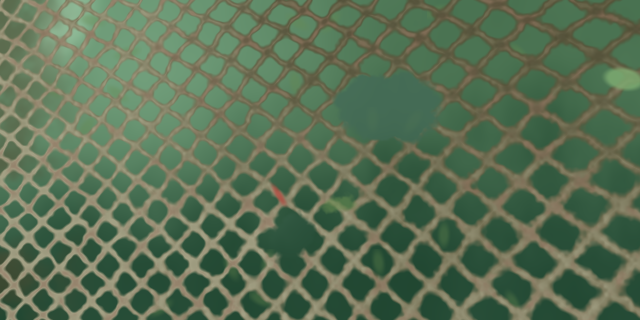
This texture is drawn by a Shadertoy shader. Its source:

```glsl
// A worn diamond-mesh net hanging in murky green water, with two torn holes.

const vec3 WATER_DEEP  = vec3(0.14, 0.29, 0.205);
const vec3 WATER_MID   = vec3(0.29, 0.45, 0.32);
const vec3 WATER_LIGHT = vec3(0.45, 0.63, 0.49);
const vec3 ROPE_DARK   = vec3(0.31, 0.30, 0.20);
const vec3 ROPE_MID    = vec3(0.47, 0.455, 0.345);
const vec3 ROPE_LIGHT  = vec3(0.64, 0.63, 0.52);
const vec3 ROPE_PINK   = vec3(0.57, 0.43, 0.36);
const vec3 ALGAE       = vec3(0.40, 0.54, 0.31);

float hash(vec2 p) {
    vec3 q = fract(vec3(p.xyx) * 0.1031);
    q += dot(q, q.yzx + 33.33);
    return fract((q.x + q.y) * q.z);
}

float noise(vec2 p) {
    vec2 i = floor(p), f = fract(p);
    f = f * f * (3.0 - 2.0 * f);
    return mix(mix(hash(i), hash(i + vec2(1, 0)), f.x),
               mix(hash(i + vec2(0, 1)), hash(i + vec2(1, 1)), f.x), f.y);
}

float fbm(vec2 p) {
    float sum = 0.0, amp = 0.5;
    for (int i = 0; i < 4; i++) {
        sum += amp * noise(p);
        p = p * 2.03 + 7.1;
        amp *= 0.5;
    }
    return sum;
}

float smoothMin(float a, float b, float k) {
    float h = max(k - abs(a - b), 0.0) / k;
    return min(a, b) - 0.25 * k * h * h;
}

// Soft ellipse mask, rotated by angle
float blob(vec2 p, vec2 center, vec2 radius, float angle, float soft) {
    vec2 d = p - center;
    float c = cos(angle), s = sin(angle);
    d = vec2(c * d.x + s * d.y, c * d.y - s * d.x) / radius;
    return 1.0 - smoothstep(1.0 - soft, 1.0 + soft, length(d));
}

// Curved, foreshortened mesh coordinates: openings sit at integers
vec2 meshCoord(vec2 p) {
    vec2 d = p - vec2(0.94, 0.505);
    vec3 quad = vec3(d.x * d.x, d.x * d.y, d.y * d.y);
    vec2 cubic = d.x * d.y * d;
    return vec2(
        dot(d, vec2(8.91, -7.18)) + dot(quad, vec3(-2.14, 2.95, -0.89)) + dot(cubic, vec2(-1.13, -1.13)),
        dot(d, vec2(6.84, 9.02)) + dot(quad, vec3(-1.33, -2.65, 1.33)) + dot(cubic, vec2(0.57, -1.13)));
}

vec3 waterColor(vec2 p) {
    float cloud = fbm(p * vec2(4.0, 3.0)) - 0.47;
    float glow = smoothstep(0.15, 0.85, p.y + 0.4 * cloud);
    vec3 col = mix(WATER_DEEP, WATER_MID, glow);
    col = mix(col, WATER_LIGHT, 0.9 * blob(p, vec2(0.35, 0.9), vec2(0.6, 0.42), 0.3, 0.85));
    col += 0.17 * blob(p, vec2(0.2, 0.93), vec2(0.07, 0.13), -0.4, 0.8);
    float silt = smoothstep(0.35, 0.7, fbm(p * 6.0 + 3.0)) * smoothstep(0.35, 0.0, p.x);
    return mix(col, ROPE_DARK, 0.6 * silt) + 0.06 * cloud;
}

// Strand tint: twisted fibres, dim rims, reddish stains, light toward lower left
vec3 ropeColor(vec2 p, vec2 mesh, float core, float knot) {
    float fibre = noise(p * 75.0);
    float twist = sin(6.2832 * (mesh.x + mesh.y) * 2.0 + 3.0 * fibre);
    float shade = smoothstep(0.25, 0.95, p.y) * smoothstep(0.2, 1.0, p.x);
    float light = 0.62 - 0.4 * (p.x - 0.5) - 0.3 * (p.y - 0.5) + 0.8 * (fbm(p * 4.0 + 11.0) - 0.47);
    light += 0.4 * (fibre - 0.5) + 0.1 * twist + 0.5 * (core - 0.5);
    vec3 col = mix(ROPE_MID, ROPE_LIGHT, clamp(light, -0.4, 1.0));
    col = mix(col, ROPE_DARK, 0.85 * shade * (1.0 - 0.4 * core));
    float stain = smoothstep(0.4, 0.7, fbm(p * 17.0));
    col = mix(col, ROPE_PINK, 0.5 * stain * core);
    return mix(col, ROPE_DARK * 0.85, knot * (0.06 + 0.5 * shade));
}

// Drifting algae flecks, at most one per grid square
float flecks(vec2 p, float density) {
    vec2 cell = floor(p * density);
    float seed = hash(cell + 31.0);
    vec2 center = (cell + 0.3 + 0.4 * vec2(hash(cell + 5.0), hash(cell + 9.0))) / density;
    vec2 radius = vec2(0.22, 0.10) / density * (0.5 + seed);
    return step(0.88, seed) * blob(p, center, radius, 6.0 * hash(cell), 0.6);
}

void mainImage(out vec4 fragColor, in vec2 fragCoord) {
    vec2 p = fragCoord / iResolution.y;
    p.x *= 2.0 * iResolution.y / iResolution.x;

    // Two strand families, joined with rounded corners and frayed edges
    vec2 wobble = vec2(noise(p * 26.0), noise(p * 26.0 + 40.0)) - 0.5;
    vec2 mesh = meshCoord(p + 0.012 * wobble);
    vec2 strand = abs(fract(mesh) - 0.5);
    float fray = 0.07 * (noise(p * 65.0) - 0.5);
    float dist = smoothMin(strand.x, strand.y, 0.2) + fray;
    float net = 1.0 - smoothstep(0.05, 0.175, dist);
    float core = 1.0 - smoothstep(-0.01, 0.12, dist);
    float knot = 1.0 - smoothstep(0.05, 0.22, length(strand));

    // Ragged tears
    vec2 ragged = p + 0.09 * (vec2(fbm(p * 15.0), fbm(p * 15.0 + 20.0)) - 0.47);
    float tear = max(blob(ragged, vec2(1.21, 0.67), vec2(0.16, 0.105), -0.12, 0.1),
                     blob(ragged, vec2(0.911, 0.263), vec2(0.07, 0.06), 0.3, 0.2));

    vec3 col = waterColor(p);
    col = mix(col, ALGAE, 0.35 * flecks(p, 9.0));
    col = mix(col, vec3(0.26, 0.41, 0.34), 0.7 * tear * smoothstep(0.1, 0.7, p.y));
    col = mix(col, ropeColor(p, mesh, core, knot), net * (1.0 - tear));

    // Loose leaves and a scrap of red thread
    col = mix(col, vec3(0.50, 0.68, 0.45), 0.8 * blob(p, vec2(1.95, 0.753), vec2(0.06, 0.033), -0.15, 0.25));
    col = mix(col, ALGAE, 0.6 * blob(ragged, vec2(1.06, 0.357), vec2(0.05, 0.018), -0.2, 0.5));
    col = mix(col, vec3(0.75, 0.22, 0.20), 0.6 * blob(p, vec2(0.872, 0.39), vec2(0.033, 0.009), -1.0, 0.7));

    fragColor = vec4(clamp(col, 0.0, 1.0), 1.0);
}
```
